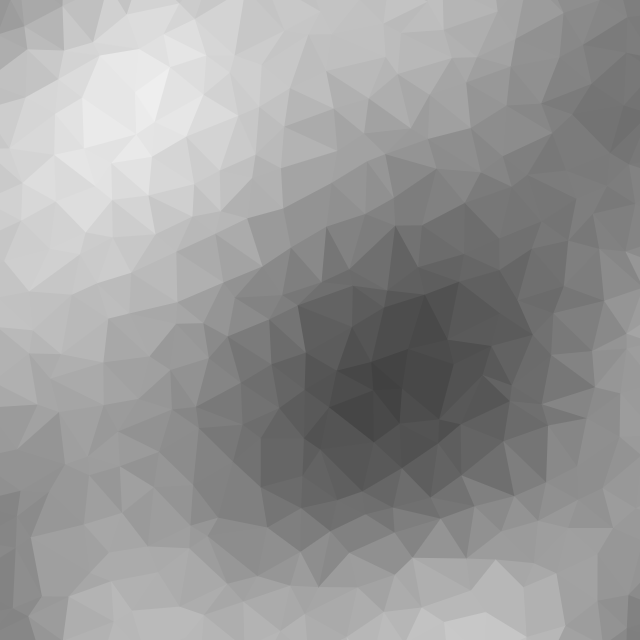
Give the GLSL for this background, as a WebGL 2 fragment shader.

```glsl
#version 300 es
precision highp float;
// Low-poly grey mesh: flat triangles shaded by soft light and dark glows.

uniform vec2 u_resolution;
out vec4 fragColor;

const float MESH_DENSITY = 16.0;   // lattice cells across the canvas
const float ROW_HEIGHT = 0.866;    // height of an equilateral row
const float JITTER = 0.3;          // vertex wander, in cells
const mat2 MESH_TURN = mat2(0.9135, 0.4067, -0.4067, 0.9135);
const float BASE_TONE = 0.62;
const float FACET_VARIATION = 0.04;

vec2 hash22(vec2 p) {
    vec3 q = fract(p.xyx * vec3(0.1031, 0.1030, 0.0973));
    q += dot(q, q.yzx + 33.33);
    return fract((q.xx + q.yz) * q.zy);
}

// Elliptical Gaussian with its long axis turned by angle
float glow(vec2 p, vec2 center, vec2 radii, float angle) {
    float c = cos(angle), s = sin(angle);
    vec2 d = p - center;
    vec2 q = vec2(c * d.x + s * d.y, c * d.y - s * d.x) / radii;
    return exp(-dot(q, q));
}

// Smooth brightness field over the canvas
float toneField(vec2 p) {
    float tone = BASE_TONE;
    // Upper left light and central shadow
    tone += 0.26 * glow(p, vec2(0.18, 0.79), vec2(0.40, 0.25), 0.87);
    tone += 0.05 * glow(p, vec2(0.24, 0.87), vec2(0.13), 0.0);
    tone -= 0.35 * glow(p, vec2(0.62, 0.40), vec2(0.34, 0.25), 0.785);
    // Top and bottom lights
    tone += 0.11 * glow(p, vec2(0.68, 1.00), vec2(0.20), 0.0);
    tone += 0.19 * glow(p, vec2(0.70, 0.00), vec2(0.30, 0.17), 0.0);
    tone += 0.13 * glow(p, vec2(0.22, 0.00), vec2(0.20), 0.0);
    // Side tones
    tone -= 0.16 * glow(p, vec2(1.00, 0.87), vec2(0.20, 0.22), 0.0);
    tone += 0.07 * glow(p, vec2(1.02, 0.47), vec2(0.10, 0.16), 0.0);
    tone -= 0.11 * glow(p, vec2(0.00, 0.20), vec2(0.12, 0.16), 0.0);
    // Corner shadows
    tone -= 0.10 * glow(p, vec2(0.00, 1.00), vec2(0.12), 0.0);
    tone -= 0.12 * glow(p, vec2(0.00, 0.00), vec2(0.10), 0.0);
    tone -= 0.17 * glow(p, vec2(1.00, 0.00), vec2(0.13), 0.0);
    return tone;
}

// Jittered position of a turned triangular lattice vertex
vec2 meshVertex(vec2 id) {
    vec2 wander = (hash22(id + 57.0) * 2.0 - 1.0) * JITTER;
    vec2 site = vec2(id.x + 0.5 * id.y, id.y * ROW_HEIGHT);
    return MESH_TURN * (site + wander) / MESH_DENSITY;
}

// Signed distance to the left side of a directed edge
float edgeDistance(vec2 p, vec2 a, vec2 b) {
    vec2 edge = normalize(b - a);
    vec2 d = p - a;
    return edge.x * d.y - edge.y * d.x;
}

// Facet tone times coverage in x, coverage in y
vec2 facet(vec2 p, vec2 a, vec2 b, vec2 c, float pixel) {
    float inside = min(edgeDistance(p, a, b),
                   min(edgeDistance(p, b, c), edgeDistance(p, c, a)));
    float coverage = clamp(inside / pixel + 0.5, 0.0, 1.0);
    if (coverage <= 0.0) return vec2(0.0);
    vec2 middle = (a + b + c) / 3.0;
    float variation = hash22(floor(middle * 4096.0)).x - 0.5;
    float tone = toneField(middle) + variation * FACET_VARIATION;
    return vec2(tone, 1.0) * coverage;
}

// Blend the facets of nearby lattice cells
float meshTone(vec2 p, float pixel) {
    vec2 lattice = transpose(MESH_TURN) * p * MESH_DENSITY;
    lattice.y /= ROW_HEIGHT;
    lattice.x -= 0.5 * lattice.y;
    vec2 home = floor(lattice);
    vec2 total = vec2(0.0);
    for (int y = -1; y <= 1; y++) {
        for (int x = -1; x <= 1; x++) {
            vec2 id = home + vec2(float(x), float(y));
            vec2 a = meshVertex(id);
            vec2 b = meshVertex(id + vec2(1.0, 0.0));
            vec2 c = meshVertex(id + vec2(0.0, 1.0));
            vec2 d = meshVertex(id + vec2(1.0, 1.0));
            total += facet(p, a, b, c, pixel);
            total += facet(p, d, c, b, pixel);
        }
    }
    return total.y > 0.0 ? total.x / total.y : toneField(p);
}

void main() {
    vec2 uv = gl_FragCoord.xy / u_resolution;
    float pixel = 1.0 / min(u_resolution.x, u_resolution.y);
    fragColor = vec4(vec3(meshTone(uv, pixel)), 1.0);
}
```
